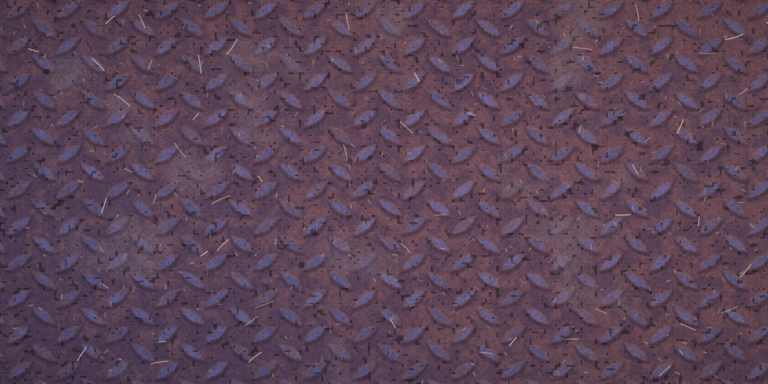
This texture is drawn by a Shadertoy shader. Its source:

```glsl
// Rusty purple steel tread plate with alternating raised lozenges and scattered straw.
#define REPEATS vec2(15.55, 10.64)      // lozenge pairs across and down
#define ANCHOR vec2(0.507, 0.552)       // centre of one falling lozenge
#define LOZENGE vec2(0.0385, 0.0140)    // half length and half width
#define TILT 0.62                       // lozenge slope in radians
#define RIM 0.0045                      // width of the worn edge
#define GRAIN 0.15                      // strength of the fine mottling
#define FACE_COLOR vec3(0.385, 0.345, 0.485)
#define RUST_COLOR vec3(0.425, 0.295, 0.335)
#define PLATE_COLOR vec3(0.345, 0.252, 0.325)
#define EDGE_COLOR vec3(0.475, 0.345, 0.365)
#define SHADE_COLOR vec3(0.235, 0.165, 0.220)
#define STRAW_COLOR vec3(0.740, 0.670, 0.640)

float hash(vec2 p) {
    return fract(sin(dot(p, vec2(127.1, 311.7))) * 43758.5453);
}

float noise(vec2 p) {
    vec2 i = floor(p), f = fract(p);
    f = f * f * (3.0 - 2.0 * f);
    return mix(mix(hash(i), hash(i + vec2(1, 0)), f.x),
               mix(hash(i + vec2(0, 1)), hash(i + vec2(1, 1)), f.x), f.y);
}

float fbm(vec2 p) {
    float sum = 0.0, gain = 0.5;
    for (int i = 0; i < 4; i++) {
        sum += gain * noise(p);
        p = p * 2.03 + 17.3;
        gain *= 0.5;
    }
    return sum / 0.9375;
}

mat2 rotation(float a) {
    return mat2(cos(a), -sin(a), sin(a), cos(a));
}

// Pointed lens made of two arcs
float lensDistance(vec2 p, vec2 halfSize) {
    float radius = dot(halfSize, halfSize) / (2.0 * halfSize.y);
    return length(vec2(p.x, abs(p.y) + radius - halfSize.y)) - radius;
}

// Paints one lattice of lozenges over the plate
vec3 addLozenges(vec3 color, vec2 p, vec2 extent, float shift, float angle, float px) {
    vec2 period = extent / REPEATS;
    vec2 q = (p - ANCHOR * extent) / period + shift;
    vec2 id = floor(q + 0.5);
    float tone = hash(id + shift * 31.0);
    vec2 local = (q - id) * period;
    local += 0.003 * (vec2(hash(id + 3.7 + shift), hash(id + 8.1 + shift)) - 0.5);
    vec2 r = rotation(angle + 0.08 * (tone - 0.5)) * local;
    float wobble = 0.003 * (fbm(p * 70.0) - 0.5);
    float d = lensDistance(r, LOZENGE) + wobble;

    // Contact shadow on the lower side
    float shadow = lensDistance(r + rotation(angle) * vec2(-0.001, 0.005), LOZENGE) + wobble;
    color = mix(color, SHADE_COLOR, 0.55 * (1.0 - smoothstep(-0.002, 0.007, shadow)));

    // Rusty bevel, lit from above, around the polished top
    float lit = smoothstep(-0.9, 0.7, r.y / LOZENGE.y);
    vec3 bevel = mix(mix(SHADE_COLOR, RUST_COLOR, 0.55), EDGE_COLOR, lit);
    color = mix(color, bevel, 0.85 * (1.0 - smoothstep(-px, px + 0.001, d)));
    vec3 face = FACE_COLOR * (0.93 + 0.14 * tone);
    face = mix(face, RUST_COLOR, 0.6 * smoothstep(0.52, 0.75, fbm(p * 24.0 + 5.0)));
    return mix(color, face, 1.0 - smoothstep(-px, px + 0.001, d + RIM));
}

// Coverage of randomly placed, slightly bent fibres
float fibres(vec2 p, float cell, float reach, float chance, float px) {
    float cover = 0.0;
    vec2 base = floor(p / cell);
    for (int y = -1; y <= 1; y++)
    for (int x = -1; x <= 1; x++) {
        vec2 id = base + vec2(x, y);
        float pick = hash(id + 41.3);
        vec2 center = (id + vec2(hash(id + 1.9), hash(id + 6.4))) * cell;
        vec2 r = rotation(6.2832 * hash(id + 9.2)) * (p - center);
        float halfLen = reach * (0.3 + 0.7 * hash(id + 12.6));
        r.y += 7.0 * (hash(id + 15.8) - 0.5) * r.x * r.x;
        float d = length(vec2(max(abs(r.x) - halfLen, 0.0), r.y)) - 0.0011;
        float line = 1.0 - smoothstep(-0.5 * px, px, d);
        cover = max(cover, line * step(pick, chance) * (0.5 + 0.5 * hash(id + 22.5)));
    }
    return cover;
}

void mainImage(out vec4 fragColor, in vec2 fragCoord) {
    vec2 p = fragCoord / iResolution.y;
    vec2 extent = vec2(iResolution.x / iResolution.y, 1.0);
    float px = 1.0 / iResolution.y;
    vec2 uv = p / extent;

    // Mottled plate: redder to the upper right, violet to the lower left
    float warmth = 0.65 * uv.x + 0.35 * uv.y;
    float rust = fbm(p * 38.0) + 0.35 * (fbm(p * 5.0) - 0.5) + 0.3 * (warmth - 0.5);
    vec3 color = mix(PLATE_COLOR, RUST_COLOR, smoothstep(0.3, 0.75, rust));

    color = addLozenges(color, p, extent, 0.0, -TILT, px);
    color = addLozenges(color, p, extent, 0.5, TILT, px);

    // Dusty patches, dark pits and fine grain
    color = mix(color, vec3(0.47, 0.39, 0.43), 0.45 * smoothstep(0.60, 0.78, fbm(p * 6.0 + 31.0)));
    color *= 1.0 - 0.35 * smoothstep(0.76, 0.92, noise(p * 105.0 + 9.0));
    color *= 1.0 + GRAIN * (noise(p * 170.0) + noise(p * 310.0) - 1.0);

    // Broad violet cast and darker borders
    color = mix(color, color * vec3(0.91, 0.97, 1.05), 1.0 - smoothstep(0.1, 0.6, warmth));
    vec2 fromCenter = uv - vec2(0.54, 0.52);
    color *= 1.06 - 0.42 * dot(fromCenter, fromCenter);

    // Loose straw and small chips
    float straw = fibres(p, 0.11, 0.026, 0.30, px);
    float chips = 0.6 * fibres(p + 3.3, 0.05, 0.006, 0.32, px);
    color = mix(color, STRAW_COLOR, 0.85 * max(straw, chips));
    fragColor = vec4(color, 1.0);
}
```
